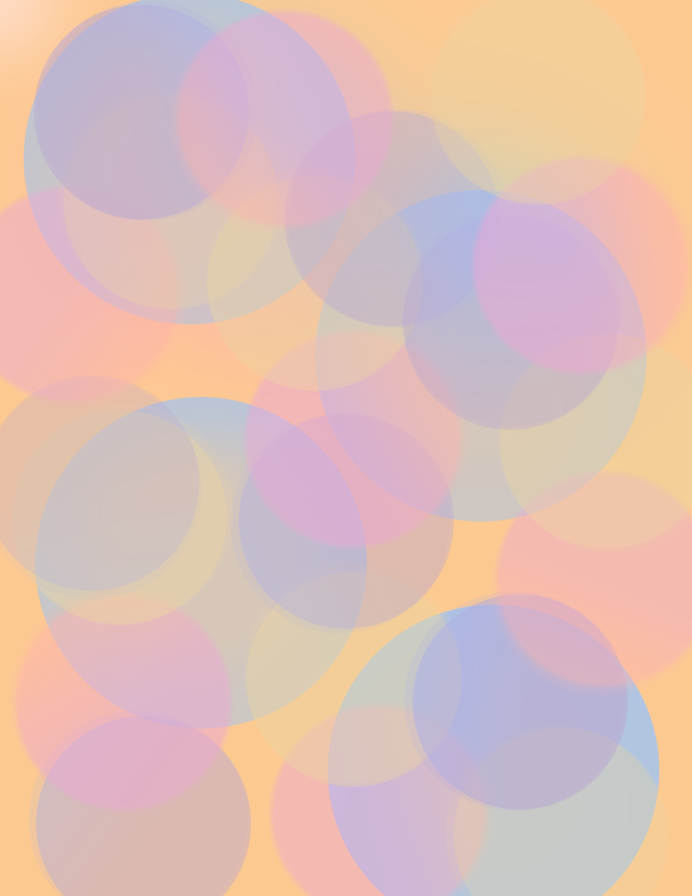
Write a WebGL 1 fragment shader that draws this background.

```glsl
precision highp float;
// Overlapping translucent pastel discs on a warm apricot ground.

uniform vec2 u_resolution;

const vec3 APRICOT = vec3(0.99, 0.79, 0.57);
const vec3 BLUE = vec3(0.67, 0.77, 0.90);
const vec3 PERIWINKLE = vec3(0.67, 0.69, 0.92);
const vec3 MAUVE = vec3(0.73, 0.66, 0.82);
const vec3 PINK = vec3(0.92, 0.66, 0.83);
const vec3 SALMON = vec3(1.00, 0.70, 0.67);
const vec3 STRAW = vec3(0.92, 0.83, 0.63);
const vec3 AQUA = vec3(0.72, 0.82, 0.80);

const float LARGE_RADIUS = 0.185;
const float SMALL_RADIUS = 0.120;
const float COLUMNS = 3.0;
const float ROWS = 7.0;

float hash(float n) {
  return fract(sin(n * 12.9898 + 4.137) * 43758.5453);
}

vec2 hash2(float n) {
  return vec2(hash(n), hash(n + 57.3));
}

// Coverage of a disc whose edge is blurred over the given width.
float disc(vec2 offset, float radius, float blur) {
  return 1.0 - smoothstep(radius - blur, radius + blur, length(offset));
}

// Wide, soft spot of colour.
vec3 addGlow(vec3 base, vec2 offset, float size, vec3 tint, float opacity) {
  return mix(base, tint, opacity * exp(-dot(offset, offset) / (size * size)));
}

// Large disc: denser toward its rim, most of all on the upper side.
vec3 addLargeDisc(vec3 base, vec2 offset, float opacity, float blur) {
  float rim = smoothstep(0.4, 1.0, length(offset) / LARGE_RADIUS);
  float lift = 0.5 + 0.5 * offset.y / LARGE_RADIUS;
  float density = opacity + (1.0 - opacity) * rim * mix(0.2, 0.65, lift);
  return mix(base, BLUE, density * disc(offset, LARGE_RADIUS, blur));
}

// Small disc: a tint running from core to rim, with a faint shifted echo.
vec3 addSmallDisc(vec3 base, vec2 offset, vec2 echo, vec3 core, vec3 edge,
                  float opacity, float blur) {
  float across = dot(offset, normalize(echo)) / SMALL_RADIUS;
  vec3 tint = mix(core, edge, smoothstep(-0.2, 1.1, across));
  float echoCover = disc(offset - echo, SMALL_RADIUS * 1.02, blur);
  float cover = disc(offset, SMALL_RADIUS, blur);
  base = mix(base, tint, opacity * 0.3 * echoCover);
  return mix(base, tint, opacity * 0.85 * cover);
}

void main() {
  vec2 p = gl_FragCoord.xy / u_resolution.y;
  float aspect = u_resolution.x / u_resolution.y;
  float pixel = 0.9 / u_resolution.y;

  // Ground with a pale upper corner
  vec3 color = APRICOT;
  color = addGlow(color, p - vec2(0.0, 1.0), 0.07, vec3(1.0, 0.87, 0.80), 0.8);

  // Blurred spots in the upper half
  for (int i = 0; i < 6; i++) {
    float id = float(i);
    vec2 spread = mix(vec2(0.2, 0.5), vec2(0.85, 0.85), hash2(id + 21.0));
    vec3 tint = mix(SALMON, AQUA, mod(id, 2.0));
    color = addGlow(color, p - spread * vec2(aspect, 1.0), 0.11, tint, 0.7);
  }

  // Large discs stepping down from side to side
  for (int i = 0; i < 4; i++) {
    float id = float(i);
    vec2 center = vec2(mix(0.28, 0.72, mod(id, 2.0)) * aspect, 0.83 - 0.226 * id);
    center += (hash2(id + 3.0) - 0.5) * vec2(0.04, 0.03);
    float opacity = mix(0.46, 0.88, step(2.5, id));
    color = addLargeDisc(color, p - center, opacity, pixel);
  }

  // Small discs, one in each jittered cell
  for (int i = 0; i < 21; i++) {
    float id = float(i);
    float column = mod(id, COLUMNS);
    float row = floor(id / COLUMNS);
    vec2 jitter = (hash2(id + 11.0) - 0.5) * vec2(0.75, 0.9);
    vec2 cell = (vec2(column, row) + 0.5 + jitter) / vec2(COLUMNS, ROWS);
    vec2 center = mix(vec2(0.05), vec2(0.95), cell) * vec2(aspect, 1.0);

    float angle = 6.2832 * hash(id + 31.0);
    vec2 echo = 0.007 * vec2(cos(angle), sin(angle));
    float strength = hash(id + 71.0);

    // Three families: violet, pink and straw
    float kind = mod(column + row, 3.0);
    float isPink = step(0.5, kind) * step(kind, 1.5);
    float isStraw = step(1.5, kind);
    vec3 core = mix(mix(MAUVE, PINK, isPink), STRAW, isStraw);
    vec3 edge = mix(mix(PERIWINKLE, SALMON, isPink), STRAW, isStraw);
    float opacity = mix(0.28, 0.72, strength);
    opacity = mix(opacity, mix(0.42, 0.68, strength), isPink);
    opacity = mix(opacity, mix(0.25, 0.48, strength), isStraw);
    float blur = mix(pixel, 0.005, isPink);

    color = addSmallDisc(color, p - center, echo, core, edge, opacity, blur);
  }

  gl_FragColor = vec4(color, 1.0);
}
```
